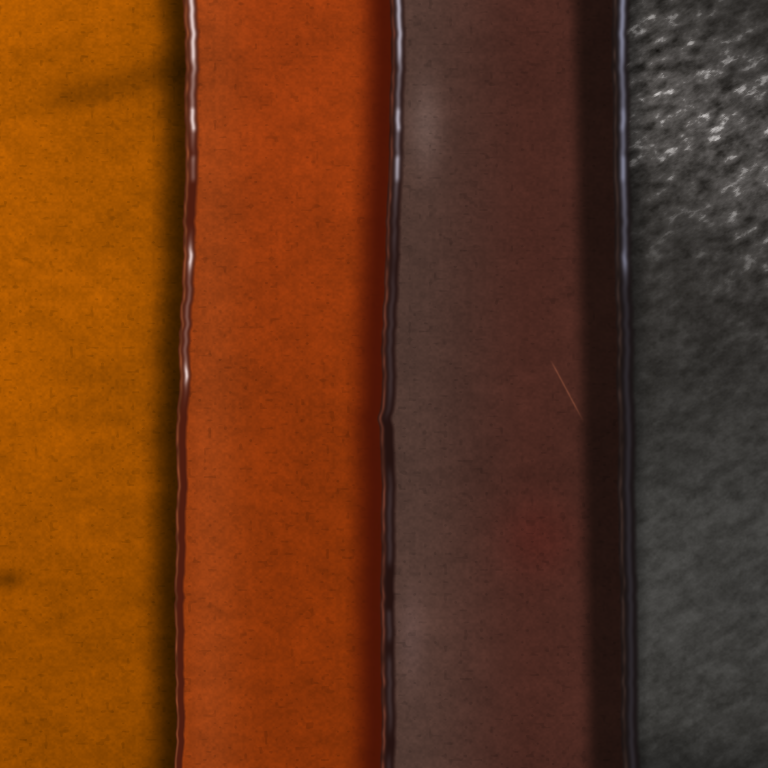
Write a Shadertoy shader that draws this texture.

```glsl
// Four overlapping strips of dyed leather: amber, russet, brown and black.
// Each strip is a graded colour with layered noise grain, a soft contact shadow
// on its right side, and a wavering cut edge carrying a rim and broken glints.

float hash(vec2 p) {
    return fract(sin(dot(p, vec2(127.1, 311.7))) * 43758.5453);
}

float noise(vec2 p) {
    vec2 i = floor(p), f = fract(p);
    f = f * f * (3.0 - 2.0 * f);
    return mix(mix(hash(i), hash(i + vec2(1, 0)), f.x),
               mix(hash(i + vec2(0, 1)), hash(i + vec2(1, 1)), f.x), f.y);
}

float fbm(vec2 p) {
    float sum = 0.0, amp = 0.5;
    for (int i = 0; i < 4; i++) {
        sum += amp * noise(p);
        p = mat2(1.6, 1.2, -1.2, 1.6) * p + 7.3;
        amp *= 0.5;
    }
    return sum;
}

// Soft bump of the given half width around a centre
float bump(float x, float centre, float halfWidth) {
    float d = (x - centre) / halfWidth;
    return exp(-d * d);
}

// Cut edge: t runs 0..1 across it, glint is the strength of its wet highlight
vec3 cutEdge(vec3 col, float t, vec3 core, vec3 rim, vec3 gleam, float glint) {
    float body = smoothstep(-0.15, 0.1, t) * (1.0 - smoothstep(0.85, 1.3, t));
    col = mix(col, core, body);
    col = mix(col, rim, 0.75 * bump(t, 0.16, 0.16));
    return mix(col, gleam, clamp(glint, 0.0, 1.0) * bump(t, 0.65, 0.22));
}

void mainImage(out vec4 fragColor, in vec2 fragCoord) {
    vec2 p = fragCoord / iResolution.xy;
    float x = p.x, y = p.y;

    // Left outline of each cut edge, with a small hand-cut waver
    float waver = 0.004 * (noise(vec2(y * 22.0, 3.0)) - 0.5)
                + 0.002 * (noise(vec2(y * 90.0, 8.0)) - 0.5);
    float seamA = mix(0.229, 0.241, smoothstep(0.25, 0.85, y)) + waver;
    float seamB = mix(0.497, 0.510, smoothstep(0.42, 1.0, y)) + 0.7 * waver
                - 0.004 * bump(y, 0.455, 0.008);
    float seamC = mix(0.811, 0.797, y) - 0.7 * waver;

    // Grain shared by all strips
    float cloud = fbm(p * vec2(7.0, 10.0)) - 0.47;
    float mottle = fbm(p * vec2(38.0, 55.0) + 11.0) - 0.47;
    float grain = noise(p * 230.0) + 0.6 * noise(p * 410.0 + 5.0) - 0.8;
    float pores = smoothstep(0.76, 0.95, noise(p * vec2(150.0, 190.0) + 31.0));
    float texture1 = 1.0 + 0.20 * cloud + 0.17 * mottle + 0.10 * grain - 0.10 * pores;

    // Amber strip
    vec3 amber = mix(vec3(0.59, 0.30, 0.005), vec3(0.66, 0.34, 0.01), smoothstep(0.1, 0.7, y));
    amber *= texture1 * (1.03 - 0.5 * x);
    amber *= 1.0 - 0.22 * bump(y + 0.25 * (0.15 - x), 0.89, 0.02) * smoothstep(0.0, 0.12, x);
    amber *= 1.0 - 0.28 * bump(length((p - vec2(0.01, 0.245)) * vec2(1.0, 1.6)), 0.0, 0.018);
    amber *= 1.0 - 0.62 * smoothstep(seamA - 0.05, seamA - 0.002, x);

    // Russet strip, paler along its left side and at the top
    vec3 russet = mix(vec3(0.53, 0.20, 0.035), vec3(0.59, 0.225, 0.06), smoothstep(0.2, 0.9, y));
    russet = mix(russet, vec3(0.61, 0.27, 0.10), 0.6 * bump(x, 0.27, 0.045));
    russet *= texture1;
    russet = mix(russet, vec3(0.27, 0.065, 0.02), 0.9 * smoothstep(seamB - 0.052, seamB - 0.008, x));

    // Brown strip, greyer sheen at left, reddish at right
    vec3 brown = mix(vec3(0.315, 0.225, 0.195), vec3(0.285, 0.155, 0.125), smoothstep(0.52, 0.70, x));
    brown += 0.10 * bump(x, 0.555, 0.022) * bump(y, 0.835, 0.06);
    brown += vec3(0.05, 0.045, 0.05) * bump(x, 0.535, 0.018) * bump(y, 0.17, 0.06);
    brown += vec3(0.05, 0.0, 0.0) * bump(x, 0.70, 0.05) * bump(y, 0.30, 0.05);
    brown *= texture1;
    float along = (0.535 - y) / 0.09;
    float scratch = bump(x, 0.715 + 0.048 * along, 0.0016)
                  * smoothstep(0.0, 0.2, along) * (1.0 - smoothstep(0.7, 1.0, along));
    brown += vec3(0.13, 0.08, 0.05) * scratch;
    float shade = smoothstep(-0.014, 0.014, x - mix(0.768, 0.748, y));
    brown = mix(brown, vec3(0.125, 0.07, 0.055) * texture1, 0.93 * shade);

    // Black strip with a crinkled reflection near the top
    vec3 black = mix(vec3(0.215, 0.21, 0.20), vec3(0.19, 0.18, 0.17), smoothstep(0.3, 0.65, y));
    black += 0.035 * bump(y, 0.24, 0.16);
    float sheen = bump(y + 0.55 * (x - 0.88), 0.87, 0.15);
    float crinkle = fbm(vec2(x + 0.4 * y, y - 0.5 * x) * vec2(50.0, 85.0));
    black += sheen * vec3(0.145, 0.14, 0.14) * (0.75 + 2.6 * (crinkle - 0.47));
    black += sheen * 0.28 * smoothstep(0.57, 0.78, crinkle);
    black += 0.12 * (crinkle - 0.47) + 0.025 * grain;
    black *= (1.0 + 0.2 * cloud) * mix(0.65, 1.0, smoothstep(0.82, 0.85, x));
    black *= mix(0.78, 1.0, smoothstep(0.0, 0.06, y));

    // Stack the strips
    float aa = 1.0 / iResolution.x;
    vec3 col = mix(amber, russet, smoothstep(-aa, aa, x - seamA - 0.008));
    col = mix(col, brown, smoothstep(-aa, aa, x - seamB - 0.008));
    col = mix(col, black, smoothstep(-aa, aa, x - seamC - 0.009));

    // Cut edges and their glints, broken up along the height
    float breakup = smoothstep(0.25, 0.65, noise(vec2(y * 32.0, 17.0)));
    float fleck = 0.6 + 0.6 * noise(vec2(x * 200.0, y * 70.0));
    float glintA = smoothstep(0.78, 0.85, y) * (0.45 + 0.55 * breakup)
                 + bump(y, 0.664, 0.016) + 0.85 * bump(y, 0.513, 0.012)
                 + 0.3 * breakup * smoothstep(0.45, 0.55, y);
    col = cutEdge(col, (x - seamA) / mix(0.009, 0.016, y), vec3(0.30, 0.11, 0.06),
                  vec3(0.52, 0.28, 0.16) * fleck, vec3(0.86, 0.76, 0.74), glintA);
    float glintB = smoothstep(0.62, 0.85, y) * (0.5 + 0.4 * breakup) + 0.18 * breakup;
    col = cutEdge(col, (x - seamB) / 0.016, vec3(0.14, 0.07, 0.06),
                  vec3(0.42, 0.22, 0.16) * fleck, vec3(0.64, 0.61, 0.65), glintB);
    float glintC = smoothstep(0.6, 0.78, y) * (0.5 + 0.3 * breakup)
                 + 0.5 * bump(y, 0.66, 0.015) + 0.2;
    col = cutEdge(col, (x - seamC) / 0.019, vec3(0.09, 0.065, 0.065),
                  vec3(0.22, 0.16, 0.14) * fleck, vec3(0.47, 0.47, 0.54), glintC);

    fragColor = vec4(clamp(col, 0.0, 1.0), 1.0);
}
```
